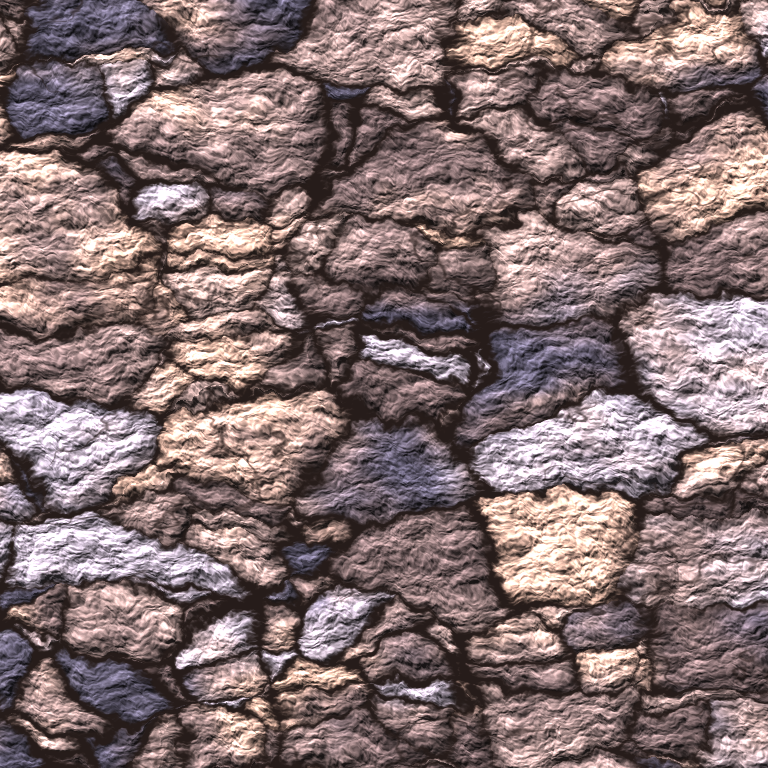
A WebGL 2 fragment shader for this texture:

```glsl
#version 300 es
precision highp float;
// A rough dry stone wall: weighted cellular stones, some split into smaller ones,
// with thin ragged dark joints. Layered sines bend the outlines and stain the faces;
// cellular relief, lit from the upper left, gives the chipped grain.

#define STONE_GRID vec2(4.7, 8.8)
#define SPLIT_SHARE 0.5
#define SIZE_SPREAD 0.32
#define WARP_AMOUNT 0.026
#define RAGGED_AMOUNT 0.006
#define JOINT_WIDTH 0.026
#define CORNER_SHARPNESS 30.0
#define GRAIN_GRID vec2(18.0, 30.0)
#define RELIEF 5.6
#define BEVEL 0.45
#define LIGHT_DIR vec2(-0.45, 0.89)

uniform vec2 u_resolution;
out vec4 fragColor;

const vec3 JOINT = vec3(0.15, 0.11, 0.10);
const vec3 BROWN = vec3(0.46, 0.38, 0.385);
const vec3 TAN = vec3(0.83, 0.695, 0.675);
const vec3 PEACH = vec3(0.98, 0.79, 0.71);
const vec3 LAVENDER = vec3(0.81, 0.76, 0.85);
const vec3 SLATE = vec3(0.34, 0.33, 0.42);

struct Stone {
    float edge;   // distance to the outline, in cells
    vec2 toEdge;  // direction of the nearest outline, fading inward
    vec2 id;
};

vec3 hash3(vec2 p) {
    vec3 q = fract(p.xyx * vec3(0.1031, 0.1030, 0.0973));
    q += dot(q, q.yxz + 33.33);
    return fract((q.xxy + q.yzz) * q.zyx);
}

// Layered sines, each octave turned and bent, roughly -1 to 1
float waves(vec2 p) {
    float sum = 0.0, amp = 0.5;
    for (int i = 0; i < 5; i++) {
        p = mat2(1.5, 1.2, -1.2, 1.5) * p + 2.7;
        sum += amp * sin(p.x + 1.3 * sin(p.y));
        amp *= 0.55;
    }
    return sum;
}

// Scattered site: position in xy, size weight in z
vec3 site(vec2 cell) {
    vec3 h = hash3(cell);
    return vec3(cell + 0.1 + 0.8 * h.xy, SIZE_SPREAD * h.z);
}

// Weighted cells with slightly rounded outlines
Stone stoneAt(vec2 p) {
    vec2 base = floor(p), id = base;
    vec3 own = vec3(0.0);
    float best = 1e3;
    for (int k = 0; k < 25; k++) {
        vec2 cell = base + vec2(k % 5, k / 5) - 2.0;
        vec3 s = site(cell);
        float d = dot(s.xy - p, s.xy - p) - s.z;
        if (d < best) { best = d; own = s; id = cell; }
    }
    float total = 1e-8;
    vec2 dir = vec2(0.0);
    for (int k = 0; k < 25; k++) {
        vec2 cell = base + vec2(k % 5, k / 5) - 2.0;
        if (cell == id) continue;
        vec3 s = site(cell);
        vec2 gap = s.xy - own.xy;
        float d = dot(s.xy - p, s.xy - p) - s.z - best;
        float near = exp(-CORNER_SHARPNESS * d / (2.0 * length(gap)));
        total += near;
        dir += near * normalize(gap);
    }
    return Stone(-log(total) / CORNER_SHARPNESS, dir / total, id);
}

// Layered cellular bumps
float chips(vec2 p) {
    float sum = 0.0, amp = 0.5;
    for (int i = 0; i < 4; i++) {
        vec2 base = floor(p);
        float d = 2.0;
        for (int k = 0; k < 9; k++) {
            vec2 cell = base + vec2(k % 3, k / 3) - 1.0;
            d = min(d, length(cell + hash3(cell).xy - p));
        }
        sum -= amp * d;
        amp *= 0.54;
        p = mat2(2.1, 0.5, -0.5, 2.1) * p + 5.3;
    }
    return sum;
}

void main() {
    vec2 p = gl_FragCoord.xy / min(u_resolution.x, u_resolution.y);
    vec2 bend = vec2(waves(p * 9.0), 0.75 * waves(p * 9.0 + 31.0));
    vec2 ragged = vec2(waves(p * 38.0 + 9.0), waves(p * 38.0 + 55.0));
    vec2 q = p + WARP_AMOUNT * bend + RAGGED_AMOUNT * ragged;

    // Large stones, some broken into small ones
    Stone stone = stoneAt(q * STONE_GRID + 3.0);
    if (hash3(stone.id + 40.0).x < SPLIT_SHARE) {
        Stone small = stoneAt(q * STONE_GRID * vec2(1.8, 1.6) + 60.0);
        small.edge *= 0.7;
        if (small.edge < stone.edge) {
            stone.edge = small.edge;
            stone.toEdge = small.toEdge;
        }
        stone.id = small.id + stone.id * 7.0;
    }

    // Stone colours with stains running through them
    vec3 h = hash3(stone.id + 11.0);
    float stain = waves(p * vec2(6.0, 9.0) + 70.0);
    float cool = waves(p * vec2(4.0, 7.0) + 120.0);
    vec3 color = mix(BROWN, TAN, smoothstep(0.0, 1.0, 0.15 + 0.7 * h.x + 0.4 * stain));
    color = mix(color, PEACH, smoothstep(0.66, 1.1, h.y + 0.35 * stain));
    vec3 blue = mix(SLATE, LAVENDER, smoothstep(0.3, 0.7, h.x + 0.3 * stain));
    color = mix(color, blue, 0.85 * smoothstep(0.62, 0.92, h.z + 0.3 * cool));
    color *= 1.0 + 0.16 * ragged.x;

    // Relief and bevel lighting
    vec2 g = p + 0.012 * bend + 0.004 * ragged;
    float relief = chips(g * GRAIN_GRID) - chips((g + 0.003 * LIGHT_DIR) * GRAIN_GRID);
    float bevel = dot(stone.toEdge, LIGHT_DIR) * exp(-8.0 * max(stone.edge, 0.0));
    float hollow = mix(0.62, 1.0, smoothstep(0.0, 0.15, stone.edge));
    color *= hollow * max(1.0 + RELIEF * relief + BEVEL * bevel, 0.2);

    // Thin fissures, then the joints
    float crack = abs(waves(p * vec2(7.0, 12.0) + 200.0)) + 0.12 * smoothstep(-0.3, 0.4, cool);
    color = mix(JOINT, color, mix(0.4, 1.0, smoothstep(0.0, 0.08, crack)));
    float width = JOINT_WIDTH * (1.0 + 0.9 * cool + 0.5 * ragged.y);
    float face = smoothstep(width - 0.03, width + 0.03, stone.edge + 0.12 * relief);
    color = mix(JOINT, color, face);
    fragColor = vec4(clamp(color, 0.0, 1.0), 1.0);
}
```
